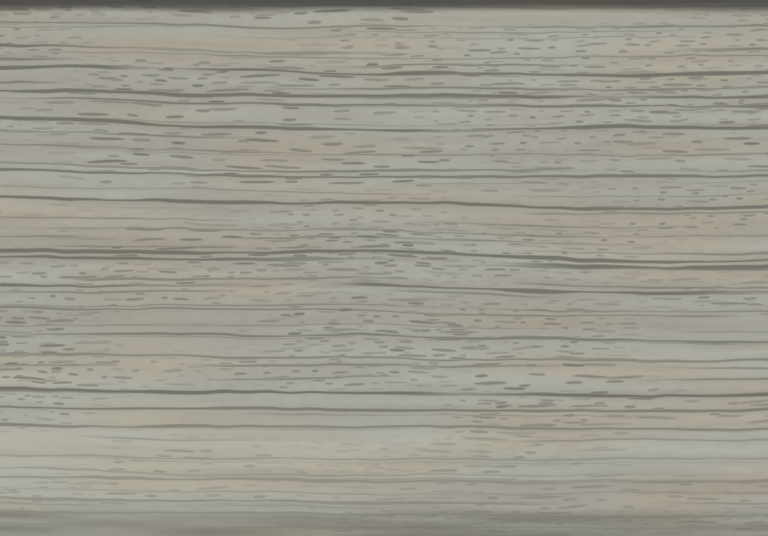
A WebGL 1 fragment shader for this texture:

```glsl
precision highp float;
// Pale grey wood laminate: long horizontal grain lines, short pores and soft bands.

uniform vec2 u_resolution;

const vec3 LIGHT_WOOD = vec3(0.695, 0.695, 0.655);
const vec3 MID_WOOD   = vec3(0.600, 0.590, 0.550);
const vec3 PORE_INK   = vec3(0.420, 0.415, 0.388);
const vec3 EDGE_SHADE = vec3(0.270, 0.265, 0.250);
const vec3 WARM_TINT  = vec3(1.015, 0.990, 0.955);

const float LINE_SPACING = 0.043;
const float FINE_SPACING = 0.027;
const vec2  PORE_CELL    = vec2(0.085, 0.0155);
const vec2  SPECK_CELL   = vec2(0.048, 0.0120);
const float SOFTNESS     = 0.0022;

float hash(vec2 p) {
  return fract(sin(dot(p, vec2(127.1, 311.7))) * 43758.5453);
}

float noise(vec2 p) {
  vec2 i = floor(p);
  vec2 f = fract(p);
  f = f * f * (3.0 - 2.0 * f);
  float low  = mix(hash(i), hash(i + vec2(1.0, 0.0)), f.x);
  float high = mix(hash(i + vec2(0.0, 1.0)), hash(i + 1.0), f.x);
  return mix(low, high, f.y);
}

// Slow shared bending of the grain plus a small ragged wobble
float bend(vec2 p) {
  return 0.022 * (noise(p * vec2(1.6, 4.0)) - 0.5)
       + 0.007 * (noise(p * vec2(6.0, 14.0)) - 0.5)
       + 0.003 * (noise(p * vec2(24.0, 40.0)) - 0.5);
}

// Long lines that swell, thin out and fade along their length
float grainLines(vec2 p, float spacing, float thickness, float gaps, float seed) {
  float ink = 0.0;
  float row = floor(p.y / spacing);
  for (int j = -1; j <= 1; j++) {
    float id = row + float(j);
    float pick = hash(vec2(id, seed));
    float place = hash(vec2(id, seed + 3.7));
    float drift = 0.008 * (noise(vec2(p.x * 2.5, id * 7.3 + seed)) - 0.5);
    float d = p.y - (id + 0.5 + 0.8 * (place - 0.5)) * spacing - drift;
    float swell = noise(vec2(p.x * 9.0, id * 5.1 + seed));
    float halfWidth = thickness * (0.5 + 0.6 * pick) * (0.5 + swell);
    float core = 1.0 - smoothstep(-SOFTNESS, SOFTNESS, abs(d) - halfWidth);
    float halo = 0.24 * exp(-abs(d) / 0.006);
    float run = noise(vec2(p.x * 3.5, id * 3.1 + seed));
    float strength = mix(0.55, 1.0, pick) * smoothstep(gaps - 0.2, gaps + 0.15, run);
    ink = max(ink, max(core, halo) * strength);
  }
  return ink;
}

// Short tapered pores scattered on a jittered grid with shifted rows
float pores(vec2 p, vec2 cell, float thickness, float seed) {
  float ink = 0.0;
  float row = floor(p.y / cell.y);
  for (int j = -1; j <= 1; j++) {
    float rowId = row + float(j);
    float shift = hash(vec2(rowId, seed)) * cell.x;
    float column = floor((p.x + shift) / cell.x);
    for (int i = -1; i <= 1; i++) {
      vec2 id = vec2(column + float(i), rowId);
      float size = hash(id + seed);
      vec2 jitter = vec2(hash(id + seed + 5.3), hash(id + seed + 9.1)) - 0.5;
      vec2 center = (id + 0.5 + 0.8 * jitter) * cell - vec2(shift, 0.0);
      vec2 d = p - center;
      d.y -= d.x * 0.12 * (hash(id + seed + 2.9) - 0.4);
      float along = abs(d.x) / (cell.x * mix(0.14, 0.52, size * size));
      float halfWidth = thickness * sqrt(max(0.0, 1.0 - along * along));
      float body = 1.0 - smoothstep(-SOFTNESS, SOFTNESS, abs(d.y) - halfWidth);
      body *= 1.0 - smoothstep(0.75, 1.05, along);
      float patchy = noise(center * vec2(3.0, 13.0) + seed);
      float strength = smoothstep(0.25, 0.65, patchy) * mix(0.4, 1.0, hash(id + seed + 7.7));
      ink = max(ink, body * strength);
    }
  }
  return ink;
}

void main() {
  vec2 p = gl_FragCoord.xy / u_resolution.y;
  vec2 g = vec2(p.x, p.y + bend(p));

  // Base wood: broad bands, narrow streaks and faint mottling
  float band = noise(g * vec2(0.9, 15.0) + 4.0);
  float streak = noise(g * vec2(5.0, 75.0) + 11.0);
  float mottle = noise(p * vec2(70.0, 150.0));
  float tone = 0.50 * band + 0.40 * streak + 0.16 * mottle - 0.14;
  tone -= 0.22 * smoothstep(0.10, 0.15, p.y) * (1.0 - smoothstep(0.18, 0.24, p.y));
  vec3 color = mix(LIGHT_WOOD, MID_WOOD, clamp(tone, 0.0, 1.0));
  float warmth = smoothstep(0.45, 0.80, noise(g * vec2(4.0, 22.0) + 31.0));
  color *= mix(vec3(1.0), WARM_TINT, warmth);

  // Grain and pores, fainter in the pale strip near the bottom
  float ink = grainLines(g, LINE_SPACING, 0.0029, 0.18, 1.0);
  ink = max(ink, 0.75 * grainLines(g, FINE_SPACING, 0.0020, 0.45, 17.0));
  ink = max(ink, 0.85 * pores(g, PORE_CELL, 0.0026, 23.0));
  ink = max(ink, 0.70 * pores(g, SPECK_CELL, 0.0021, 41.0));
  ink *= mix(0.55, 1.0, smoothstep(0.15, 0.27, p.y));
  color = mix(color, PORE_INK, 0.9 * ink);

  // Shaded lower strip and dark upper edge
  float lower = (1.0 - smoothstep(0.025, 0.06, g.y)) * (0.25 + 0.4 * streak);
  color = mix(color, PORE_INK, lower);
  float upper = smoothstep(0.972, 0.996, p.y + 0.006 * (streak - 0.5));
  color = mix(color, EDGE_SHADE, 0.85 * upper);

  gl_FragColor = vec4(color, 1.0);
}
```
